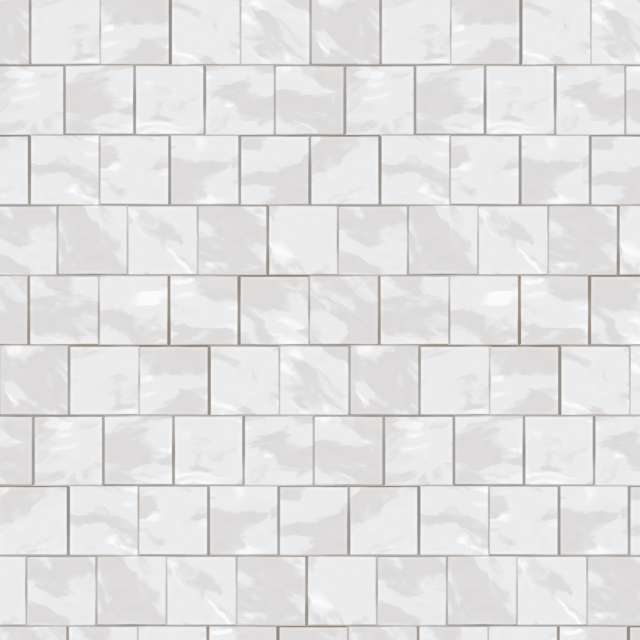
Write a Shadertoy shader that draws this texture.

```glsl
// Pale pearly square tiles laid in staggered courses with thin, uneven grey-brown joints.
// A patch of 5 by 5 tiles repeats, shifted sideways after every five courses.
// Each tile has its own turned, warped cloud noise with a few bright brush streaks.

#define TILES 9.13         // tiles across the canvas
#define TOP_OFFSET 0.073   // part of the first course hidden above the canvas
#define PATCH 5.0          // tiles per repeating patch, both ways
#define PATCH_SHIFT 0.555  // sideways shift of each following patch
#define JOINT_THIN 0.011   // half width of the faintest joint, in tiles
#define JOINT_WIDE 0.022   // half width of the strongest joint
#define JOINT_SOFT 0.012   // softness of the joint edge
#define CORNER 0.035       // corner radius of a tile
#define GREY vec3(0.868, 0.862, 0.860)
#define PEARL vec3(0.922, 0.924, 0.928)
#define JOINT_GREY vec3(0.60, 0.59, 0.58)
#define JOINT_BROWN vec3(0.57, 0.52, 0.47)

// Start of each course within a patch, in tiles
const float STAGGER[5] = float[5](0.43, 0.92, 0.42, 0.82, 0.41);

float hash(vec2 p) {
    vec3 h = fract(vec3(p.xyx) * 0.1031);
    h += dot(h, h.yzx + 33.33);
    return fract((h.x + h.y) * h.z);
}

float noise(vec2 p) {
    vec2 i = floor(p), f = fract(p);
    f = f * f * (3.0 - 2.0 * f);
    return mix(mix(hash(i), hash(i + vec2(1, 0)), f.x),
               mix(hash(i + vec2(0, 1)), hash(i + vec2(1, 1)), f.x), f.y);
}

float fbm(vec2 p) {
    float sum = 0.0, amp = 0.5;
    for (int i = 0; i < 4; i++) {
        sum += amp * noise(p);
        p = mat2(1.6, 1.2, -1.2, 1.6) * p + 7.3;
        amp *= 0.5;
    }
    return sum;
}

float roundedBox(vec2 p, vec2 halfSize, float radius) {
    vec2 q = abs(p) - halfSize + radius;
    return length(max(q, 0.0)) + min(max(q.x, q.y), 0.0) - radius;
}

// Two-tone clouds and brush streaks; p is centred on the tile
vec3 tileSurface(vec2 p, vec2 key) {
    float seed = hash(key + 11.7);
    float angle = mix(-0.5, 1.0, hash(key + 23.1));
    float c = cos(angle), s = sin(angle);
    vec2 q = mat2(c, -s, s, c) * p;

    vec2 brush = q * vec2(1.7, 3.4) + 40.0 * seed + key * 9.0;
    brush += 1.5 * vec2(fbm(brush + 3.1), fbm(brush + 17.9));
    float bias = 0.22 * (hash(key + 5.3) - 0.5);
    float cloud = smoothstep(0.39, 0.55, fbm(brush) + bias);
    vec3 color = mix(GREY, PEARL, cloud);

    float streak = smoothstep(0.58, 0.85, noise(brush * vec2(1.3, 3.2) + 61.0));
    float region = smoothstep(0.45, 0.75, noise(q * 2.6 + 90.0 * seed));
    color += 0.055 * streak * region * (0.3 + 0.7 * cloud);
    return color + 0.012 * (noise(p * 9.0 + 50.0 * seed) - 0.5);
}

void mainImage(out vec4 fragColor, in vec2 fragCoord) {
    float pixel = TILES / iResolution.y;
    vec2 p = vec2(fragCoord.x, iResolution.y - fragCoord.y) * pixel;
    p.y += TOP_OFFSET;

    // Courses and tiles
    float row = floor(p.y);
    float course = mod(row, PATCH);
    p.x -= STAGGER[int(course)] + PATCH_SHIFT * floor(row / PATCH);
    float column = floor(p.x);
    vec2 key = vec2(mod(column, PATCH), course);
    vec2 local = fract(p) - 0.5;

    vec3 color = tileSurface(local, key);

    // Joint strength: shared by neighbours sideways, separate above and below
    bool upright = abs(local.x) > abs(local.y);
    vec2 edge = upright ? vec2(mod(column + step(0.0, local.x), PATCH), course + 30.0)
                        : key + vec2(60.0, 20.0 * step(0.0, local.y));
    float along = upright ? local.y : local.x;
    float strength = hash(edge + 0.37);
    strength = clamp(strength + 0.5 * (noise(vec2(along * 3.0, 0.0) + edge * 13.0) - 0.5), 0.0, 1.0);

    // Pale rim, then the soft joint
    float inside = -roundedBox(local, vec2(0.5), CORNER);
    float rim = smoothstep(0.025, 0.045, inside) * (1.0 - smoothstep(0.05, 0.08, inside));
    color += 0.02 * rim * strength;

    float halfWidth = mix(JOINT_THIN, JOINT_WIDE, strength);
    float soft = max(JOINT_SOFT, 0.7 * pixel);
    float joint = 1.0 - smoothstep(halfWidth - soft, halfWidth + soft, inside);
    vec3 jointColor = mix(JOINT_GREY, JOINT_BROWN, hash(edge + 4.9));
    color = mix(color, jointColor, joint * mix(0.4, 1.0, strength));

    fragColor = vec4(clamp(color, 0.0, 1.0), 1.0);
}
```
